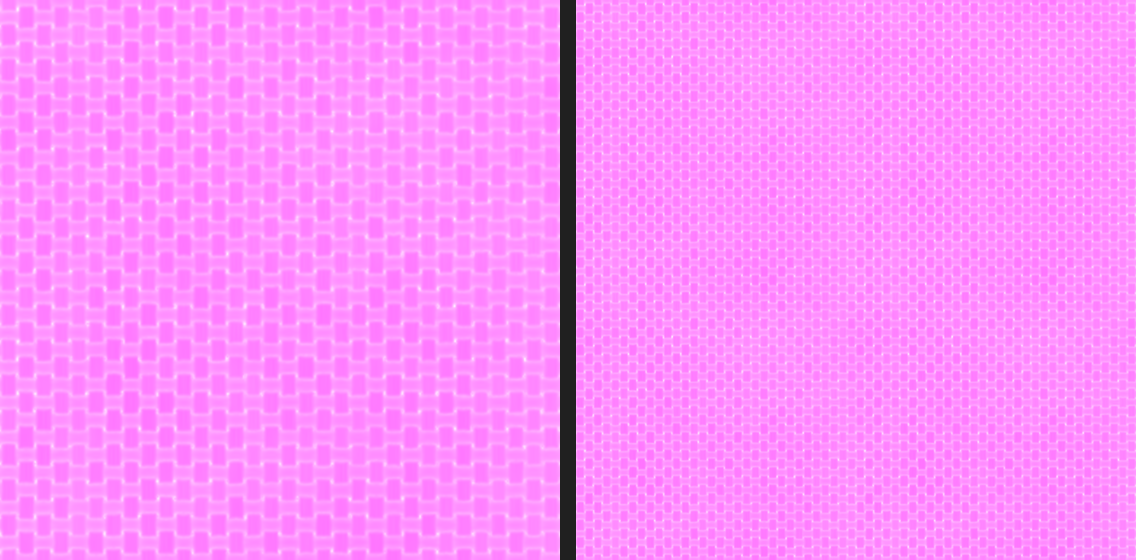
Left: one tile. Right: repeated 2 by 2.
A WebGL 2 fragment shader for this texture:

```glsl
#version 300 es
precision highp float;
uniform vec2 u_resolution;
out vec4 fragColor;

const float CELLS = 32.0;      // threads across and down, even so the weave wraps
const float WEFT_GREEN = 0.545;
const float DEEP_GREEN = 0.462;
const float PALE_GREEN = 0.535;

// Integer hash of a lattice point, 0 to 1
float hash(vec2 cell, uint seed) {
  uvec2 k = uvec2(cell);
  uint h = k.x * 1597334677u ^ k.y * 3812015801u ^ seed * 2654435769u;
  h = (h ^ (h >> 15)) * 2246822519u;
  h = (h ^ (h >> 13)) * 3266489917u;
  return float(h ^ (h >> 16)) / 4294967295.0;
}

// Value noise that wraps after freq lattice steps
float wrapNoise(vec2 uv, vec2 freq, uint seed) {
  vec2 p = uv * freq;
  vec2 i = floor(p);
  vec2 f = fract(p);
  f = f * f * (3.0 - 2.0 * f);
  vec2 a = mod(i, freq);
  vec2 b = mod(i + 1.0, freq);
  float low = mix(hash(a, seed), hash(vec2(b.x, a.y), seed), f.x);
  float high = mix(hash(vec2(a.x, b.y), seed), hash(b, seed), f.x);
  return mix(low, high, f.y);
}

float roundedBox(vec2 p, vec2 halfSize, float radius) {
  vec2 q = abs(p) - halfSize + radius;
  return length(max(q, 0.0)) + min(max(q.x, q.y), 0.0) - radius;
}

// Raised warp pads near p: x = pad cover, y = pad green, z = rim light, w = halo
vec4 warpPads(vec2 p) {
  vec4 pads = vec4(0.0, PALE_GREEN, 0.0, 0.0);
  vec2 home = floor(p + vec2(0.0, 0.5));
  for (int y = -1; y <= 1; y++) {
    for (int x = -1; x <= 1; x++) {
      vec2 id = home + vec2(x, y);
      if (mod(id.x + id.y, 2.0) > 0.5) continue;
      vec2 cell = mod(id, CELLS);
      float column = hash(vec2(cell.x, 0.0), 1u);
      float size = 0.5 * column + 0.5 * hash(cell, 2u);
      vec2 local = p - id - vec2(0.5, 0.0);
      vec2 halfSize = vec2(0.42, 0.62) + vec2(0.10, 0.09) * size;
      float d = roundedBox(local, halfSize, 0.2);
      float cover = smoothstep(0.04, -0.27, d);
      if (cover > pads.x) pads.xy = vec2(cover, mix(PALE_GREEN, DEEP_GREEN, size));
      float ends = mix(0.2, 1.0, smoothstep(0.2, 0.55, abs(local.y)));
      float gleam = 0.75 + 0.5 * hash(cell, 3u);
      pads.z += exp(-d * d * 85.0) * ends * gleam;
      pads.w += exp(-d * d * 22.0);
    }
  }
  return pads;
}

// Upright glints where the corners of four cells meet
float cornerGlint(vec2 p) {
  vec2 q = p + vec2(0.5, 0.0);
  vec2 id = floor(q);
  vec2 local = q - id - 0.5;
  float strength = hash(mod(id, CELLS), 12u);
  float core = exp(-dot(local * local, vec2(75.0, 32.0)));
  return core * (0.25 + strength * strength);
}

void main() {
  vec2 uv = gl_FragCoord.xy / u_resolution;

  // Slight wobble of the threads
  vec2 wobble = vec2(wrapNoise(uv, vec2(64.0), 4u), wrapNoise(uv, vec2(64.0), 5u)) - 0.5;
  vec2 p = uv * CELLS + 0.08 * wobble;
  vec4 pads = warpPads(p);

  // Fibres run up the pads and along the weft, which is deepest mid-thread
  float warpFibre = wrapNoise(uv, vec2(256.0, 32.0), 6u) - 0.5;
  float weftFibre = wrapNoise(uv, vec2(64.0, 192.0), 7u) - 0.5;
  float weft = WEFT_GREEN + 0.036 * min(pads.w, 1.5) + 0.02 * weftFibre;
  float green = mix(weft, pads.y + 0.02 * warpFibre, pads.x);

  // Uneven bright rims
  float grain = wrapNoise(uv, vec2(256.0), 9u);
  float wear = 0.5 + 0.6 * wrapNoise(uv, vec2(128.0), 8u) + 0.4 * grain;
  green += 0.048 * pads.z * wear;
  green += 0.145 * cornerGlint(p) * (0.35 + 1.1 * grain);

  // Broad patches of lighter and deeper cloth
  green += 0.038 * (wrapNoise(uv, vec2(5.0), 10u) - 0.5);
  green += 0.022 * (wrapNoise(uv, vec2(16.0), 13u) - 0.5);
  fragColor = vec4(1.0, clamp(green, 0.44, 0.97), 1.0, 1.0);
}
```
